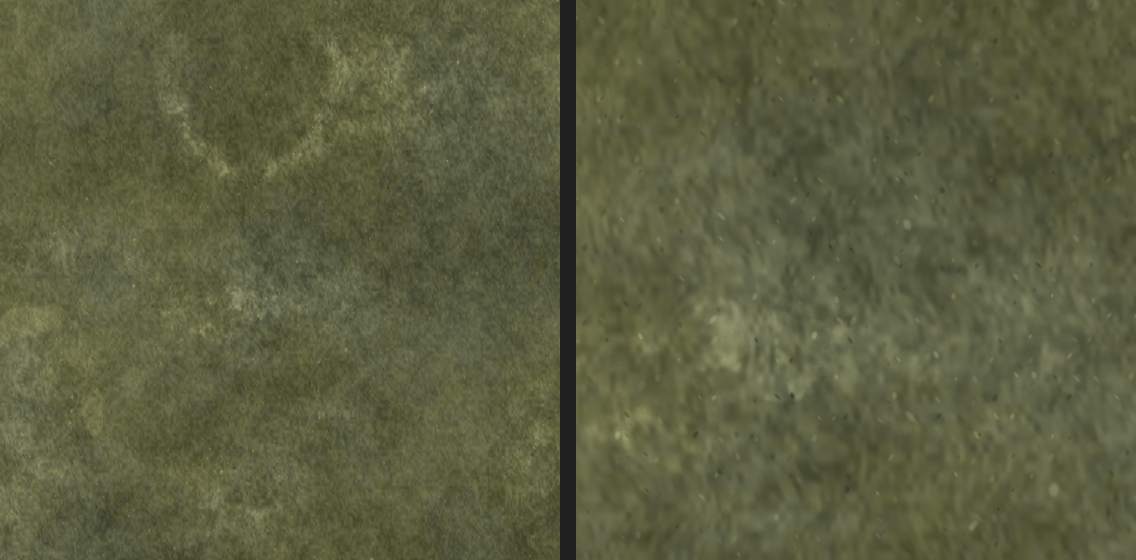
Left, the full canvas; right, a detail of the centre.
Give the GLSL for this texture, as a WebGL 1 fragment shader.

```glsl
precision highp float;
// Weathered olive surface with a ring stain, pale crusty patches and fine grain.
uniform vec2 u_resolution;

const vec3 SHADOW = vec3(0.285, 0.295, 0.192);
const vec3 PALE = vec3(0.535, 0.545, 0.390);
const vec3 OCHRE_TINT = vec3(0.010, 0.005, -0.017);
const vec3 SLATE_TINT = vec3(-0.005, 0.000, 0.016);

float hash(vec2 p) {
  vec3 q = fract(p.xyx * vec3(0.1031, 0.1030, 0.0973));
  q += dot(q, q.yzx + 33.33);
  return fract((q.x + q.y) * q.z);
}

float noise(vec2 p) {
  vec2 cell = floor(p);
  vec2 f = fract(p);
  f = f * f * (3.0 - 2.0 * f);
  float low = mix(hash(cell), hash(cell + vec2(1.0, 0.0)), f.x);
  float high = mix(hash(cell + vec2(0.0, 1.0)), hash(cell + 1.0), f.x);
  return mix(low, high, f.y);
}

float fbm(vec2 p) {
  float sum = 0.0;
  float amplitude = 0.5;
  for (int i = 0; i < 5; i++) {
    sum += amplitude * noise(p);
    p = mat2(1.6, 1.2, -1.2, 1.6) * p + 17.3;
    amplitude *= 0.5;
  }
  return sum / 0.96875;
}

// Soft elliptical blot, 1 at the centre
float blot(vec2 p, vec2 centre, vec2 size) {
  vec2 d = (p - centre) / size;
  return exp(-dot(d, d));
}

// Firm-edged flake of crust
float flake(vec2 p, vec2 centre, vec2 size) {
  return 1.0 - smoothstep(0.8, 1.1, length((p - centre) / size));
}

// Soft circular band
float ring(vec2 p, vec2 centre, float radius, float width) {
  float d = (length(p - centre) - radius) / width;
  return exp(-d * d);
}

// Sparse elongated specks, one at most in each cell
float flecks(vec2 p, float scale, float share, float seed) {
  vec2 q = p * scale;
  vec2 cell = floor(q) + seed;
  vec2 jitter = vec2(hash(cell + 3.1), hash(cell + 7.7));
  vec2 d = fract(q) - mix(vec2(0.28), vec2(0.72), jitter);
  d.x += d.y * (jitter.x - 0.4) * 1.4;
  float size = mix(0.12, 0.26, hash(cell + 11.9));
  float shape = 1.0 - smoothstep(0.3, 1.0, length(d * vec2(1.2, 0.85)) / size);
  return shape * step(hash(cell), share) * mix(0.3, 1.0, jitter.y);
}

// Short upright brush marks, bent by a gentle sway
float brushGrain(vec2 p) {
  float sway = 0.012 * noise(p * 30.0) + 0.12 * p.y;
  vec2 q = vec2(p.x + sway, p.y);
  float fine = noise(q * vec2(270.0, 170.0)) - 0.5;
  float coarse = noise(q * vec2(140.0, 95.0) + 41.0) - 0.5;
  return 0.7 * fine + 0.45 * coarse;
}

// Pale worn areas
float wornPatches(vec2 p) {
  float worn = 0.75 * blot(p, vec2(0.69, 0.85), vec2(0.12, 0.13));
  worn += 0.55 * blot(p, vec2(0.50, 0.47), vec2(0.19, 0.10));
  worn += 0.60 * blot(p, vec2(0.44, 0.10), vec2(0.13, 0.10));
  worn += 0.65 * blot(p, vec2(0.03, 0.22), vec2(0.15, 0.21));
  worn += 0.45 * blot(p, vec2(0.10, 0.56), vec2(0.11, 0.05));
  worn += 0.85 * blot(p, vec2(0.96, 0.20), vec2(0.07, 0.08));
  worn += 0.60 * blot(p, vec2(0.57, 0.245), vec2(0.08, 0.03));
  worn += 0.35 * blot(p, vec2(0.92, 0.90), vec2(0.14, 0.18));
  return worn;
}

void main() {
  vec2 p = gl_FragCoord.xy / u_resolution;
  vec2 warp = vec2(fbm(p * 9.0), fbm(p * 9.0 + 31.0)) - 0.5;
  vec2 w = p + 0.07 * warp;
  float clouds = fbm(p * vec2(4.0, 5.5) + 5.0) - 0.5;
  float mottle = fbm(p * 26.0 + 60.0);
  float crumble = smoothstep(0.28, 0.72, mottle);
  float crumbs = smoothstep(0.50, 0.78, fbm(p * vec2(75.0, 62.0) + 12.0));

  // Large stains
  float worn = wornPatches(w) * mix(0.5, 1.15, crumble);
  vec2 ringCentre = vec2(0.450, 0.855);
  float lowerArc = 1.0 - smoothstep(0.0, 0.12, w.y - ringCentre.y);
  float arc = ring(w, ringCentre, 0.152, 0.020) * lowerArc * mix(0.6, 1.0, crumble);
  float hollow = blot(w, ringCentre + vec2(0.0, 0.03), vec2(0.12, 0.13));
  vec2 c = p + 0.035 * warp + 0.030 * (mottle - 0.5);
  float crust = max(flake(c, vec2(0.050, 0.425), vec2(0.057, 0.030)),
                    flake(c, vec2(0.165, 0.258), vec2(0.024, 0.045)));
  float scrapes = blot(w, vec2(0.43, 0.43), vec2(0.15, 0.05));
  scrapes *= smoothstep(0.48, 0.66, fbm(p * vec2(22.0, 34.0) + 9.0));

  // Tone from stains, grain and specks
  float rough = min(worn + arc + scrapes, 1.0);
  float tone = 0.27 + 0.52 * clouds + 0.40 * (mottle - 0.5);
  tone += 0.37 * worn + 0.34 * arc + 0.28 * scrapes - 0.12 * hollow;
  tone = mix(tone, 0.72 + 0.5 * (mottle - 0.5), 0.8 * crust);
  tone += crumbs * (0.05 + 0.30 * rough);
  tone += brushGrain(p) * (0.44 + 0.34 * rough);
  tone += flecks(p, 85.0, 0.22, 0.0) * (0.32 + 0.30 * rough);
  tone += 0.60 * flecks(p + 0.37, 45.0, 0.035, 80.0);
  tone -= flecks(p + 0.61, 90.0, 0.20, 150.0) * (0.24 + 0.24 * rough);

  // Hue drifts between ochre and slate
  float drift = fbm(p * 6.0 + 90.0) + 0.35 * (noise(p * 95.0) - 0.5);
  drift += 0.18 * worn - 0.12 * hollow - 0.25 * crust;
  vec3 tint = mix(OCHRE_TINT, SLATE_TINT, smoothstep(0.2, 0.85, drift));
  gl_FragColor = vec4(mix(SHADOW, PALE, clamp(tone, -0.2, 1.3)) + tint, 1.0);
}
```
